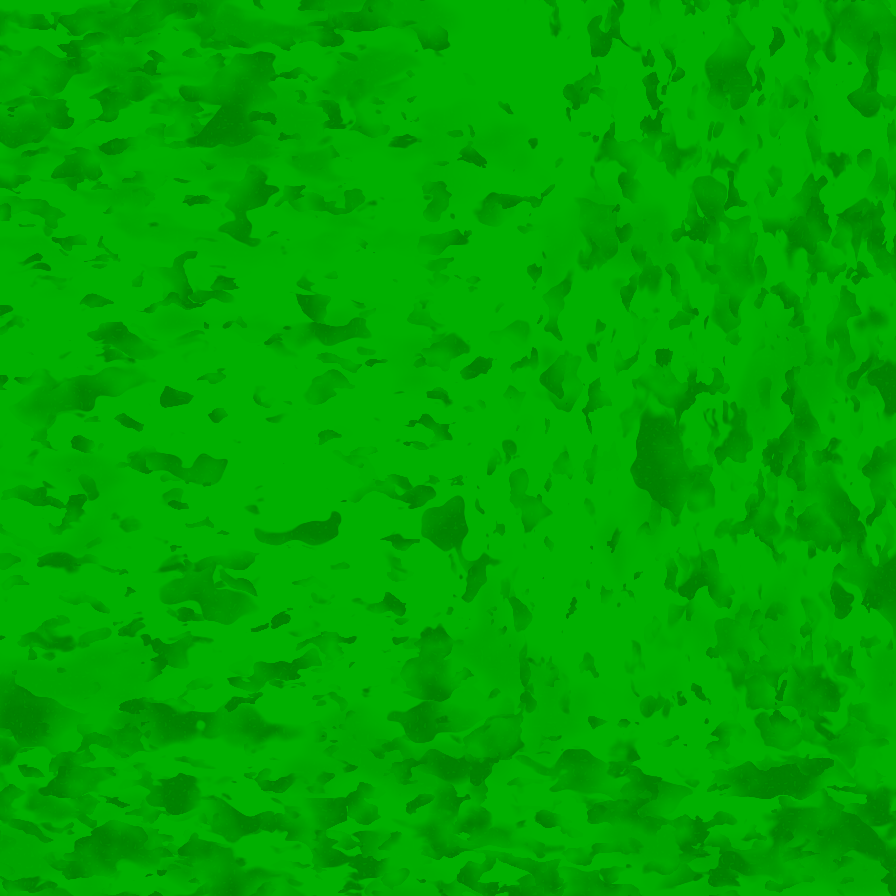
Give the GLSL for this texture, as a Shadertoy shader.

```glsl
// Weathered green paint: flat bright green broken by darker worn flakes.
// Thresholded gradient noise at three sizes cuts the flakes, a second noise
// fades them, and slow masks crowd them to the right, bottom and upper left.

vec2 gradientAt(ivec2 cell) {
    uint h = uint(cell.x) * 1597334677u ^ uint(cell.y) * 3812015801u;
    h = (h ^ (h >> 15)) * 2246822519u;
    h ^= h >> 13;
    float angle = float(h & 65535u) * 6.2831853 / 65536.0;
    return vec2(cos(angle), sin(angle));
}

float gradientNoise(vec2 p) {
    ivec2 c = ivec2(floor(p));
    vec2 f = fract(p);
    vec2 u = f * f * f * (f * (f * 6.0 - 15.0) + 10.0);
    float a = dot(gradientAt(c), f);
    float b = dot(gradientAt(c + ivec2(1, 0)), f - vec2(1, 0));
    float d = dot(gradientAt(c + ivec2(0, 1)), f - vec2(0, 1));
    float e = dot(gradientAt(c + ivec2(1, 1)), f - vec2(1, 1));
    return 1.25 * mix(mix(a, b, u.x), mix(d, e, u.x), u.y);
}

float roughNoise(vec2 p) {
    return gradientNoise(p) + 0.4 * gradientNoise(p * 2.3 + 17.0)
         + 0.15 * gradientNoise(p * 5.1 + 43.0);
}

// Flakes lie flat on the left and stand upright on the right
float directedNoise(vec2 p, float upright, float scale) {
    float flat_ = roughNoise(p * vec2(0.7, 1.25) * scale);
    float tall = roughNoise(p * vec2(1.25, 0.75) * scale + 71.0);
    return mix(flat_, tall, upright);
}

// How crowded the flakes are, 0 to 1
float crowding(vec2 uv) {
    float right = smoothstep(0.5, 0.95, uv.x);
    float bottom = 1.0 - smoothstep(0.04, 0.42, uv.y);
    float upperLeft = smoothstep(0.68, 0.95, uv.y) * (1.0 - smoothstep(0.35, 0.6, uv.x));
    return max(max(0.9 * right, bottom), 0.65 * upperLeft);
}

void mainImage(out vec4 fragColor, in vec2 fragCoord) {
    vec2 uv = fragCoord / iResolution.xy;
    vec2 p = fragCoord / iResolution.y;
    float crowd = crowding(uv);
    float upright = smoothstep(0.42, 0.68, uv.x + 0.1 * gradientNoise(p * 4.0))
                  * smoothstep(0.08, 0.3, uv.y);
    float cutoff = 0.37 - 0.24 * crowd + 0.22 * gradientNoise(p * 5.0 + 9.0);

    // Ragged outlines
    vec2 warp = vec2(gradientNoise(p * 34.0), gradientNoise(p * 34.0 + 57.0));
    vec2 q = p + 0.008 * warp;

    // Flakes from large to small, partly crisp and partly fading at the rim
    float wear = 0.0;
    float scale = 11.0;
    for (int i = 0; i < 3; i++) {
        vec2 shift = vec2(13.7, 29.3) * float(i + 1);
        float n = directedNoise(q + shift, upright, scale);
        float softness = smoothstep(0.0, 0.35, gradientNoise(p * 13.0 + shift));
        float flake = smoothstep(cutoff, cutoff + mix(0.03, 0.3, softness), n);
        float strength = 0.56 + 1.2 * roughNoise(p * (7.0 + 0.4 * scale) + shift.yx);
        wear = max(wear, flake * clamp(strength, 0.08, 1.1));
        scale *= 1.8;
    }

    // Thin haze around the flakes and streaky scuffs at the upper left
    float haze = smoothstep(0.1, 0.6, directedNoise(p + 5.0, upright, 8.0) + 0.2 * crowd - 0.1);
    float scuffZone = smoothstep(0.66, 0.85, uv.y) * (1.0 - smoothstep(0.35, 0.58, uv.x));
    float scuff = smoothstep(0.0, 0.5, roughNoise(q * vec2(9.0, 20.0) + 31.0));
    wear = max(wear, max(0.3 * haze, 0.5 * scuff * scuffZone));

    // Fine pale specks inside the worn areas
    float grain = gradientNoise(p * 235.0);
    wear *= 1.0 + 0.08 * grain - 0.28 * smoothstep(0.25, 0.6, grain);

    fragColor = vec4(0.0, 0.692 - 0.165 * wear, 0.0, 1.0);
}
```
